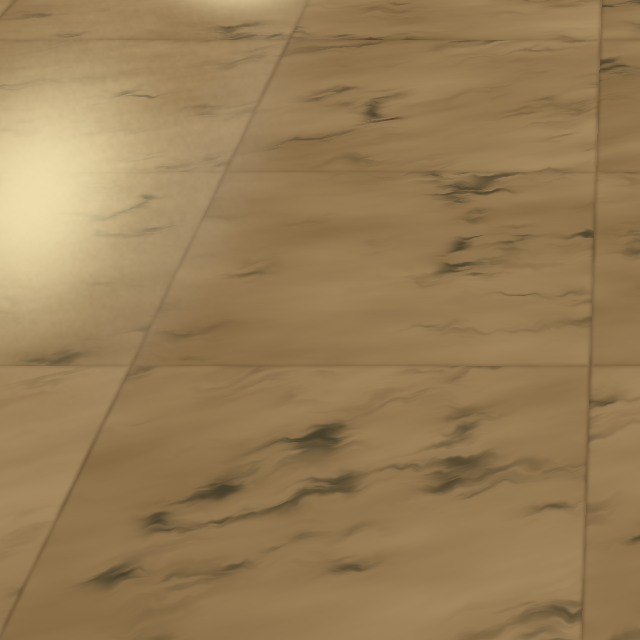
Write a Shadertoy shader that draws this texture.

```glsl
// Veined tan marble floor tiles in perspective, with warm lamp reflections.

const vec2 VANISH = vec2(0.972, 2.010);      // vanishing point of the floor
const vec2 TILE = vec2(0.4537, 0.150);       // tile size on the floor plane
const vec2 ORIGIN = vec2(-0.0315, 0.6323);   // a joint crossing on the floor plane

const vec3 STONE_DARK = vec3(0.49, 0.38, 0.235);
const vec3 STONE_LIGHT = vec3(0.665, 0.555, 0.39);
const vec3 VEIN_BROWN = vec3(0.42, 0.33, 0.205);
const vec3 VEIN_CORE = vec3(0.23, 0.22, 0.15);
const vec3 JOINT = vec3(0.38, 0.29, 0.18);
const vec3 HAZE = vec3(0.67, 0.59, 0.47);
const vec3 GLOW = vec3(0.93, 0.86, 0.67);

float hash(vec2 p) {
    vec3 q = fract(vec3(p.xyx) * 0.1031);
    q += dot(q, q.yzx + 33.33);
    return fract((q.x + q.y) * q.z);
}

float noise(vec2 p) {
    vec2 i = floor(p), f = fract(p);
    f = f * f * (3.0 - 2.0 * f);
    return mix(mix(hash(i), hash(i + vec2(1, 0)), f.x),
               mix(hash(i + vec2(0, 1)), hash(i + vec2(1, 1)), f.x), f.y);
}

float fbm(vec2 p) {
    float sum = 0.0, amp = 0.53;
    for (int i = 0; i < 4; i++) {
        sum += amp * noise(p);
        p = mat2(1.9, 0.25, -0.25, 1.9) * p + 17.3;
        amp *= 0.5;
    }
    return sum;
}

// Soft elliptical light spot that leans sideways with height
float spot(vec2 uv, vec2 center, vec2 radius, float lean) {
    vec2 d = uv - center;
    d.x -= lean * d.y;
    d /= radius;
    return exp(-pow(dot(d, d), 1.25));
}

// Line with a soft bell profile
float line(float dist, float width) {
    float d = dist / width;
    return exp(-d * d);
}

// Stone colour at a place inside one tile
vec3 marble(vec2 local, vec2 tile) {
    vec2 seed = 40.0 * vec2(hash(tile + 11.0), hash(tile + 27.0));
    vec2 q = local + seed;
    q.y -= (0.25 - 0.12 * cos(3.1416 * tile.y)) * local.x;   // rows lean differently

    // Cloudy body, a little paler toward the right end of each tile
    float cloud = fbm(q * vec2(1.8, 3.5));
    float streak = fbm(q * vec2(4.0, 12.0) + 5.0);
    float shade = 0.56 + 0.7 * (cloud - 0.5) + 0.45 * (streak - 0.5);
    shade += 0.22 * (local.x - 0.5) + 0.12 * (hash(tile + 5.0) - 0.5);
    vec3 color = mix(STONE_DARK, STONE_LIGHT, clamp(shade, 0.0, 1.0));

    // Two layers of ragged smoky veins, broken into short flecks
    q.y += 0.09 * (fbm(q * vec2(13.0, 9.0)) - 0.5);
    for (int i = 0; i < 2; i++) {
        vec2 p = q + 13.7 * float(i);
        float ridge = fbm(p * vec2(2.2, 5.0)) - 0.5;
        float patches = noise(p * vec2(5.5, 8.0) + 3.0);
        float wisp = smoothstep(0.34, 0.72, fbm(p * vec2(12.0, 36.0)));
        float halo = line(ridge, 0.085) * smoothstep(0.35, 0.90, patches);
        float core = line(ridge, 0.040) * smoothstep(0.62, 0.95, patches);
        color = mix(color, VEIN_BROWN, halo * (0.08 + 0.50 * wisp));
        color = mix(color, VEIN_CORE, core * (0.06 + 0.74 * wisp));
    }
    return color;
}

void mainImage(out vec4 fragColor, in vec2 fragCoord) {
    vec2 uv = fragCoord / iResolution.xy;
    float blur = 0.6 / iResolution.y;

    // Project the canvas onto the tiled floor
    float drop = VANISH.y - uv.y;
    vec2 grid = (vec2((uv.x - VANISH.x) / drop, 1.0 / drop) - ORIGIN) / TILE;
    vec2 tile = floor(grid);
    vec3 color = marble(grid - tile, tile);

    // Reflections: a pale haze along the slanted joint and two warm lamps
    float haze = spot(uv, vec2(0.31, 0.69), vec2(0.085, 0.27), 0.48);
    float lamp = spot(uv, vec2(0.05, 0.69), vec2(0.165, 0.195), 0.22);
    float topLamp = spot(uv, vec2(0.37, 1.02), vec2(0.10, 0.04), 0.0);
    float glow = max(lamp, 0.75 * topLamp);

    // Joints, measured in canvas units so their width stays even
    vec2 toJoint = (grid - floor(grid + 0.5)) * TILE * vec2(drop, drop * drop);
    float slant = (uv.x - VANISH.x) / drop;
    toJoint.x *= inversesqrt(1.0 + slant * slant);
    float rowJoint = 0.24 * line(toJoint.y, 0.0022 + blur);
    float columnJoint = 0.46 * line(toJoint.x, 0.0028 + blur);
    float wear = 0.6 + 0.7 * noise(uv * 28.0);
    float joints = max(rowJoint, columnJoint) * wear * (1.0 - 0.9 * glow);
    color = mix(color, JOINT, joints);

    // Fine surface grain, visible where the light grazes
    float grain = noise(uv * 190.0) + noise(uv * 105.0 + 8.0) - 1.0;
    float sheen = spot(uv, vec2(0.16, 0.76), vec2(0.25, 0.36), 0.3);
    glow *= 1.0 + 0.06 * grain * (1.0 - glow);
    color = mix(color, HAZE, 0.45 * haze);
    color = mix(color, GLOW, clamp(glow, 0.0, 1.0));
    color += 0.02 * grain * sheen * (1.0 - 0.7 * glow);

    fragColor = vec4(clamp(color, 0.0, 1.0), 1.0);
}
```
